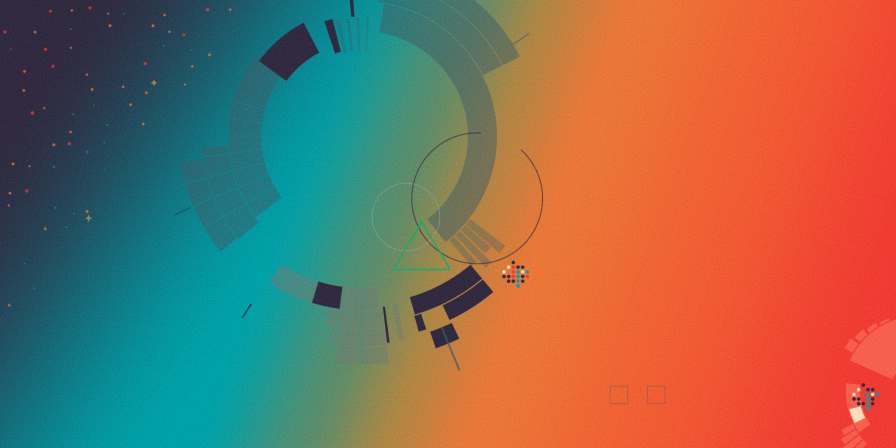
Write a Shadertoy shader that draws this background.

```glsl
// Diagonal navy-teal-orange-red gradient with stars, broken radial charts and thin outlines.

// Layout units: the canvas is UNITS high, measured from the top left.
const float UNITS = 384.0;
const vec2 CHART = vec2(311, 117), CORNER = vec2(787, 335);
const float BAND_SLANT = 0.36, NIGHT_SLANT = 0.65, GRAIN = 0.035, STAR_CELL = 17.0;
const vec3 NAVY = vec3(0.19, 0.165, 0.25);
const vec3 TEAL = vec3(0.0, 0.63, 0.66);
const vec3 GREEN = vec3(0.36, 0.55, 0.42);
const vec3 OLIVE = vec3(0.67, 0.53, 0.27);
const vec3 ORANGE = vec3(0.92, 0.465, 0.22);
const vec3 VERMILION = vec3(0.945, 0.37, 0.2);
const vec3 RED = vec3(0.94, 0.23, 0.2);
const vec3 SLATE = vec3(0.25, 0.36, 0.4);
const vec3 SAGE = vec3(0.43, 0.49, 0.45);
const vec3 CREAM = vec3(0.98, 0.87, 0.72);
const vec3 CORAL = vec3(0.97, 0.46, 0.36);
const vec3 EMERALD = vec3(0.06, 0.68, 0.44);

vec3 color;

void paint(vec3 ink, float cover) { color = mix(color, ink, cover); }

float hash(vec2 p) {
    vec3 q = fract(p.xyx * 0.1031);
    q += dot(q, q.yzx + 33.33);
    return fract((q.x + q.y) * q.z);
}

float corner(vec2 cell, vec2 offset) {
    float a = 6.2832 * hash(cell);
    return dot(vec2(cos(a), sin(a)), offset);
}

float gradientNoise(vec2 p) {
    vec2 i = floor(p), f = p - i, u = f * f * (3.0 - 2.0 * f), x = vec2(1, 0), y = x.yx;
    return mix(mix(corner(i, f), corner(i + x, f - x), u.x),
               mix(corner(i + y, f - y), corner(i + 1.0, f - 1.0), u.x), u.y);
}

float fill(float d) {
    float aa = 0.75 * UNITS / iResolution.y;
    return 1.0 - smoothstep(-aa, aa, d);
}

// Annular sector; angles in degrees, clockwise from the right.
float sector(vec2 p, float r0, float r1, float a0, float a1) {
    float r = length(p);
    float a = mod(degrees(atan(p.y, p.x)) - 0.5 * (a0 + a1) + 180.0, 360.0) - 180.0;
    return fill(max(abs(r - 0.5 * (r0 + r1)) - 0.5 * (r1 - r0), radians(abs(a) - 0.5 * (a1 - a0)) * r));
}

float segment(vec2 p, vec2 a, vec2 b) {
    vec2 d = b - a;
    return length(p - a - d * clamp(dot(p - a, d) / dot(d, d), 0.0, 1.0));
}

void background(vec2 p) {
    float s = p.x + BAND_SLANT * p.y;
    color = mix(TEAL, GREEN, smoothstep(300.0, 415.0, s));
    paint(OLIVE, smoothstep(395.0, 475.0, s));
    paint(ORANGE, smoothstep(450.0, 550.0, s));
    paint(VERMILION, smoothstep(540.0, 690.0, s));
    paint(RED, smoothstep(660.0, 860.0, s));
    paint(NAVY, 1.0 - smoothstep(70.0, 390.0, p.x + NIGHT_SLANT * p.y));
}

void stars(vec2 p) {
    vec2 id = floor(p / STAR_CELL);
    vec2 spot = (id + 0.2 + 0.6 * vec2(hash(id + 7.0), hash(id + 19.0))) * STAR_CELL;
    float h = hash(id + 3.0);
    float shown = step(0.55, hash(id + 41.0)) * step(spot.x + 0.75 * spot.y, 215.0);
    paint(h < 0.35 ? TEAL : h < 0.75 ? ORANGE : RED, 0.75 * shown * fill(length(p - spot) - 0.5 - h));
    for (float i = 0.0; i < 2.0; i++) {
        vec2 d = sqrt(abs(p - mix(vec2(132, 71), vec2(76, 187), i)));
        paint(OLIVE, 0.9 - 0.9 * smoothstep(1.6, 2.5, d.x + d.y));
    }
}

void mainChart(vec2 p) {
    // Broken ring and outer fans
    float ring = max(sector(p, 87.0, 115.0, 143.0, 217.0), sector(p, 90.0, 115.0, -81.0, 52.0));
    ring = max(ring, max(sector(p, 115.6, 138.0, 140.5, 176.0), sector(p, 138.6, 157.0, 141.0, 172.0)));
    ring = max(ring, max(sector(p, 115.6, 134.0, -83.0, -27.0), sector(p, 134.6, 151.0, -83.0, -27.0)));
    paint(SLATE, 0.5 * ring);
    // Spokes and top bars
    for (float i = 0.0; i < 4.0; i++) {
        paint(SLATE, 0.35 * sector(p, 116.0, 154.0 - 9.0 * mod(i, 2.0), 37.5 + 3.4 * i, 40.5 + 3.2 * i));
        paint(SLATE, 0.4 * sector(p, 73.0, 102.0, 257.0 + 5.0 * i, 259.0 + 4.6 * i));
    }
    // Pale lower bands with dividers
    float pale = max(sector(p, 130.0, 149.0, 84.5, 122.5), sector(p, 146.0, 177.0, 78.5, 80.0));
    for (float i = 0.0; i < 3.0; i++)
        pale = max(pale, sector(p, 150.0 + 15.5 * i, 164.5 + 15.5 * i, 83.5, 101.0 - 2.0 * i));
    paint(SAGE, 0.55 * pale);
    for (float a = 90.0; a < 200.0; a += 7.5)
        paint(TEAL, 0.3 * max(pale, ring * step(150.0, a)) * sector(p, 87.0, 196.0, a, a + 0.4));
    // Dark blocks
    float dark = max(sector(p, 81.0, 110.0, 216.0, 242.5), sector(p, 75.0, 104.0, 251.5, 255.5));
    dark = max(dark, max(sector(p, 130.0, 149.0, 97.7, 107.0), sector(p, 147.0, 178.0, 82.6, 83.3)));
    dark = max(dark, max(sector(p, 143.5, 159.0, 50.0, 73.7), sector(p, 160.0, 174.0, 50.0, 64.7)));
    dark = max(dark, max(sector(p, 160.0, 174.0, 71.8, 74.0), sector(p, 177.0, 192.0, 64.5, 71.0)));
    paint(NAVY, max(dark, sector(p, 103.0, 118.0, 264.5, 266.0)));
    paint(SLATE, 0.7 * sector(p, 177.0, 217.0, 67.3, 67.8));
}

void cornerChart(vec2 p) {
    paint(CORAL, 0.65 * max(sector(p, 24.0, 64.0, 204.0, 262.0), sector(p, 50.0, 62.0, 145.0, 186.0)));
    for (float i = 0.0; i < 4.0; i++) {
        paint(CORAL, 0.6 * sector(p, 63.0, 74.0 + 4.0 * i, 149.0 - 5.0 * i, 153.0 - 5.0 * i));
        paint(CORAL, 0.6 * sector(p, 65.0, 73.0 - 2.0 * i, 210.0 + 10.0 * i, 218.0 + 10.0 * i));
    }
    paint(CREAM, sector(p, 51.0, 61.0, 153.0, 165.0));
}

void dots(vec2 p) {
    vec2 id = floor(p / 4.0);
    float h = hash(id + 60.0), shown = step(length(id + 0.5), 2.6) * step(0.2, h);
    vec3 ink = h < 0.45 ? NAVY : h < 0.6 ? TEAL : h < 0.85 ? CREAM : RED;
    paint(ink, shown * fill(length(p - (id + 0.5) * 4.0) - 1.5));
}

void outlines(vec2 p) {
    paint(NAVY, 0.7 * sector(p - vec2(409, 170), 55.6, 56.5, -48.0, 273.0));
    paint(SAGE + 0.15, 0.7 * fill(abs(length(p - vec2(348, 186)) - 29.0) - 0.3));
    vec2 a = vec2(361.5, 190), b = vec2(337, 231), c = vec2(386, 231);
    paint(EMERALD, fill(min(segment(p, a, b), min(segment(p, b, c), segment(p, c, a))) - 0.6));
    paint(NAVY, 0.9 * fill(segment(p, vec2(208, 272), vec2(215, 261)) - 0.6));
    paint(NAVY, 0.6 * fill(segment(p, vec2(150, 184), vec2(163, 178)) - 0.4));
    paint(SLATE, 0.8 * fill(segment(p, vec2(440, 38), vec2(453, 29)) - 0.4));
    for (float i = 0.0; i < 2.0; i++) {
        vec2 d = abs(p - vec2(530.5 + 32.0 * i, 338.5));
        paint(SLATE, 0.4 * fill(abs(max(d.x, d.y) - 7.5) - 0.4));
    }
}

void mainImage(out vec4 fragColor, in vec2 fragCoord) {
    vec2 p = vec2(fragCoord.x, iResolution.y - fragCoord.y) * UNITS / iResolution.y;
    background(p);
    stars(p);
    mainChart(p - CHART);
    cornerChart(p - CORNER);
    outlines(p);
    dots(p - vec2(442, 235));
    dots(p - vec2(742, 340));
    fragColor = vec4(color + GRAIN * gradientNoise(p * 0.7), 1);
}
```
